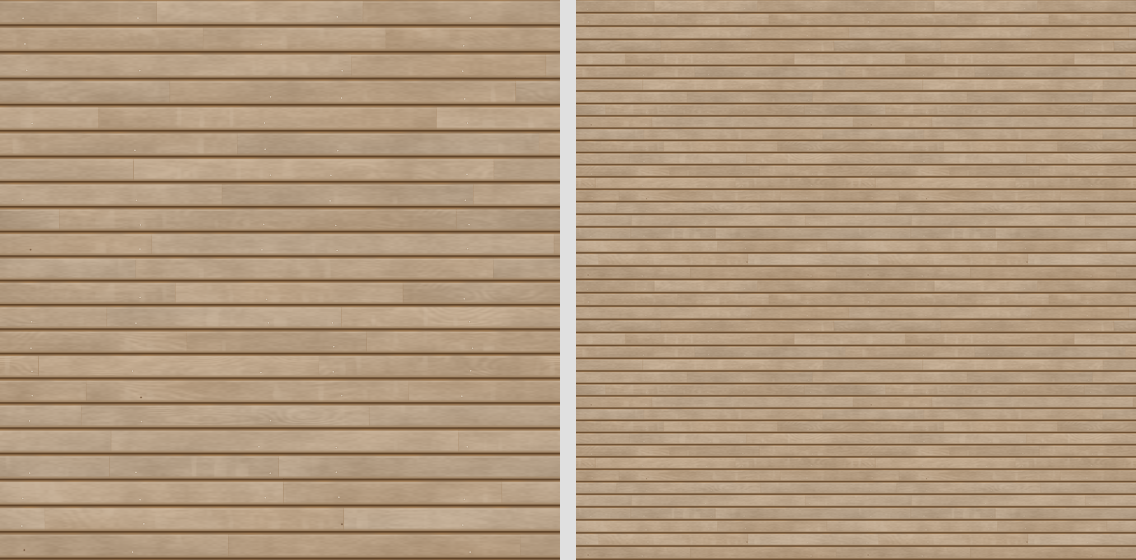
Left, the tile; right, the same tile 2 across and 2 down.
A Shadertoy shader for this texture:

```glsl
// Weathered horizontal timber cladding: lapped boards with grooves, butt joints, grain and nails.

const float ROWS = 22.0;           // boards from top to bottom
const float ROW_DRIFT = 0.0075;    // slow change of the board height
const float DRIFT_PHASE = 0.04;
const float ROW_OFFSET = 0.0025;
const float SHADOW_END = 0.03;     // groove parts, as a share of one row
const float GROOVE_END = 0.135;
const float JOINT_WIDTH = 0.0007;
const float NAIL_RADIUS = 0.0014;
const float NAIL_HEIGHT = 0.77;    // measured down from the lap
const float NAIL_COLUMNS[5] = float[5](0.05, 0.247, 0.473, 0.600, 0.835);
const float TAU = 6.2831853;

const vec3 WOOD_MID = vec3(0.700, 0.608, 0.505);
const vec3 WOOD_PALE = vec3(0.752, 0.662, 0.560);
const vec3 WOOD_EDGE = vec3(0.64, 0.53, 0.405);
const vec3 LIP_BROWN = vec3(0.62, 0.49, 0.35);
const vec3 SHADOW_BROWN = vec3(0.37, 0.26, 0.155);
const vec3 BLEACHED = vec3(0.80, 0.72, 0.625);
const vec3 NAIL_PALE = vec3(0.87, 0.83, 0.77);
const vec3 NAIL_RUST = vec3(0.45, 0.34, 0.25);

float hash(vec2 p) {
    vec3 q = fract(p.xyx * 0.1031);
    q += dot(q, q.yzx + 33.33);
    return fract((q.x + q.y) * q.z);
}

// Value noise over one row; x wraps after freq.x cells, the seed separates boards.
float noise(vec2 p, vec2 freq, float seed) {
    p *= freq;
    vec2 cell = floor(p);
    vec2 f = smoothstep(0.0, 1.0, p - cell);
    float x0 = mod(cell.x, freq.x);
    float x1 = mod(cell.x + 1.0, freq.x);
    float y = cell.y + seed;
    return mix(mix(hash(vec2(x0, y)), hash(vec2(x1, y)), f.x),
               mix(hash(vec2(x0, y + 1.0)), hash(vec2(x1, y + 1.0)), f.x), f.y);
}

// Wood surface; p.x runs along the canvas, p.y down the board.
vec3 woodColor(vec2 p, float seed) {
    float broad = noise(p, vec2(8.0, 0.8), seed);
    float patchy = noise(p, vec2(21.0, 1.2), seed + 17.0);
    float mottle = noise(p, vec2(52.0, 1.6), seed + 31.0);
    float streak = noise(p, vec2(16.0, 9.0), seed + 57.0);
    float fiber = noise(p, vec2(120.0, 17.0), seed + 83.0);

    float tone = 0.43 + 0.95 * (hash(vec2(seed, 3.0)) - 0.5) + 1.05 * (broad - 0.5)
               + 0.65 * (patchy - 0.5) + 0.40 * (mottle - 0.5)
               + 0.50 * (streak - 0.5) + 0.60 * (fiber - 0.5) - 0.3 * (p.y - 0.5);
    vec3 color = mix(WOOD_MID, WOOD_PALE, clamp(tone, -0.9, 1.4));

    // Warm or grey tint, drifting along each board
    float warmth = 1.2 * hash(vec2(seed, 7.0)) + 0.8 * noise(p, vec2(6.0, 0.8), seed + 151.0) - 1.0;
    color += vec3(0.012, 0.0, -0.012) * warmth;

    // Curved growth rings on some boards
    float warp = noise(p, vec2(11.0, 1.6), seed + 101.0);
    float rings = sin(TAU * (p.y * 3.0 + warp * 6.0));
    float figured = smoothstep(0.5, 0.95, hash(vec2(seed, 11.0))) * smoothstep(0.35, 0.7, patchy);
    color += 0.015 * figured * rings;

    // Bleached upright smears
    float smear = smoothstep(0.66, 0.95, noise(p, vec2(75.0, 1.4), seed + 131.0));
    return mix(color, BLEACHED, 0.35 * smear * smoothstep(0.4, 0.8, broad));
}

void mainImage(out vec4 fragColor, in vec2 fragCoord) {
    vec2 uv = fragCoord / iResolution.xy;
    float pixel = 1.0 / iResolution.y;
    float soft = 0.75 * ROWS * pixel;

    // Rows counted from the top
    float down = 1.0 - uv.y + ROW_OFFSET;
    float rowPos = ROWS * (down - ROW_DRIFT * sin(TAU * (down - DRIFT_PHASE)));
    float row = mod(floor(rowPos), ROWS);
    float t = fract(rowPos);
    float lap = t - step(0.5, t);

    // Two boards of uneven length per row
    float along = fract(uv.x - hash(vec2(row, 17.0)));
    float split = mix(0.27, 0.73, hash(vec2(row, 29.0)));
    float board = step(split, along);
    float seed = floor(400.0 * hash(vec2(row + 0.5, board * 5.0 + 2.0))) + 3.0;
    vec3 color = woodColor(vec2(uv.x, t), seed);

    // Butt joints, some nearly closed
    float jointDist = min(min(along, 1.0 - along), abs(along - split));
    float joint = 1.0 - smoothstep(JOINT_WIDTH - 0.5 * pixel, JOINT_WIDTH + 0.5 * pixel, jointDist);
    color = mix(color, LIP_BROWN, joint * mix(0.05, 0.5, hash(vec2(row, 41.0 + board))));

    // Nails, slightly out of line
    for (int i = 0; i < 5; i++) {
        vec2 id = vec2(row + 61.0, float(i) * 3.0);
        float dx = uv.x - NAIL_COLUMNS[i] - 0.022 * (hash(id) - 0.5);
        float dy = (t - NAIL_HEIGHT - 0.10 * (hash(id + 9.0) - 0.5)) / ROWS;
        float dist = length(vec2(dx - round(dx), dy));
        float present = step(0.25, hash(id + 23.0));
        float head = 1.0 - smoothstep(NAIL_RADIUS - 0.5 * pixel, NAIL_RADIUS + 0.5 * pixel, dist);
        float stain = 1.0 - smoothstep(NAIL_RADIUS, 2.4 * NAIL_RADIUS, dist);
        vec3 metal = mix(NAIL_PALE, NAIL_RUST, step(0.92, hash(id + 37.0)));
        color = mix(color, LIP_BROWN, 0.3 * stain * present);
        color = mix(color, metal, 0.8 * head * present);
    }

    // Worn upper arris and darker lower edge
    float wear = noise(vec2(uv.x, t), vec2(38.0, 2.0), row + 700.0);
    float arris = smoothstep(GROOVE_END, GROOVE_END + 0.03, t) * (1.0 - smoothstep(0.17, 0.23, t));
    color = mix(color, BLEACHED, arris * mix(0.1, 0.75, wear));
    color = mix(color, WOOD_EDGE, 0.9 * smoothstep(0.88, 0.98, t));

    // Groove under the lap: deep shadow fading into a brown lip
    vec3 lip = LIP_BROWN + vec3(0.07, 0.03, -0.02) * (wear - 0.5);
    vec3 groove = mix(SHADOW_BROWN, lip, smoothstep(SHADOW_END, GROOVE_END - 0.015, lap));
    float inGroove = smoothstep(-soft, soft, lap) * (1.0 - smoothstep(GROOVE_END - soft, GROOVE_END + soft, lap));
    color = mix(color, groove, inGroove);

    fragColor = vec4(color, 1.0);
}
```
